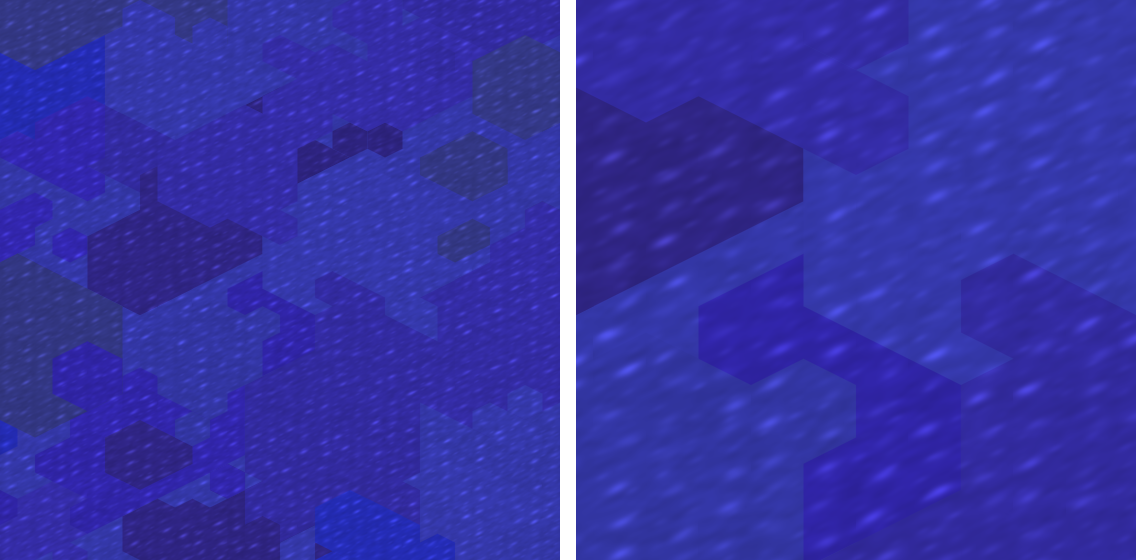
Left, the full canvas; right, a detail of the centre.
A WebGL 2 fragment shader for this pattern:

```glsl
#version 300 es
precision highp float;
// Blue camouflage of isometric hexagons under a grain of slanted glints.
// Each patch is a group of hexagons snapped to one lattice and painted in turn;
// sheared cells of short bright dashes and stretched noise make the surface.

uniform vec2 u_resolution;
out vec4 fragColor;

const float COLUMNS = 32.0;       // lattice columns across the canvas
const int PATCHES = 34;
const int PIECES = 6;             // hexagons per patch
const float ISO_SLOPE = 0.5;

const vec3 STEEL  = vec3(0.200, 0.212, 0.645);
const vec3 VIOLET = vec3(0.188, 0.142, 0.655);
const vec3 PURPLE = vec3(0.197, 0.166, 0.627);
const vec3 DARK   = vec3(0.178, 0.138, 0.500);
const vec3 SLATE  = vec3(0.198, 0.215, 0.515);
const vec3 AZURE  = vec3(0.140, 0.170, 0.705);
const vec3 GLINT  = vec3(0.110, 0.110, 0.270);

float hash(vec2 p) {
    return fract(sin(dot(p, vec2(127.1, 311.7))) * 43758.55);
}

vec2 hash2(vec2 p) {
    return vec2(hash(p), hash(p + 17.3));
}

float valueNoise(vec2 p) {
    vec2 cell = floor(p);
    vec2 f = fract(p);
    f = f * f * (3.0 - 2.0 * f);
    float low = mix(hash(cell), hash(cell + vec2(1, 0)), f.x);
    float high = mix(hash(cell + vec2(0, 1)), hash(cell + vec2(1, 1)), f.x);
    return mix(low, high, f.y);
}

// Signed bound of a hexagon with upright sides and a chosen slanted width.
float isoHexagon(vec2 p, float size, float width) {
    float rising = abs(p.y - ISO_SLOPE * p.x) - width;
    float falling = abs(p.y + ISO_SLOPE * p.x) - size;
    return max(abs(p.x) - size, max(rising, falling) * 0.894);
}

// Nearest centre of the staggered lattice of unit hexagons.
vec2 snapToLattice(vec2 p) {
    float row = floor(p.y / 1.5 + 0.5);
    float stagger = mod(row, 2.0);
    return vec2(2.0 * floor((p.x - stagger) * 0.5 + 0.5) + stagger, row * 1.5);
}

vec3 patchColor(float pick) {
    if (pick < 0.20) return STEEL;
    if (pick < 0.41) return VIOLET;
    if (pick < 0.65) return PURPLE;
    if (pick < 0.80) return DARK;
    if (pick < 0.93) return SLATE;
    return AZURE;
}

// Paints all patches in order; p is in lattice columns.
vec3 paintPatches(vec2 p, float blur) {
    vec3 color = STEEL;
    for (int i = 0; i < PATCHES; i++) {
        float id = float(i);
        vec2 home = fract(vec2(0.7549, 0.5698) * (id + 1.0)) * (COLUMNS + 4.0) - 2.0;
        float tone = 0.97 + 0.06 * hash(vec2(id, 5.1));
        vec3 paint = patchColor(fract(id * 0.618 + 0.2 * hash(vec2(id, 9.4)))) * tone;
        for (int j = 0; j < PIECES; j++) {
            vec2 seed = vec2(id, float(j) + 1.0);
            vec2 random = hash2(seed);
            bool core = j == 0;
            vec2 offset = core ? vec2(0) : (hash2(seed + 41.0) - 0.5) * 9.0;
            float size = core ? 2.0 + floor(random.x * 3.9) : 1.0 + floor(random.x * 2.0);
            float width = max(1.0, floor(size * (0.35 + random.y) + 0.5));
            vec2 local = p - snapToLattice(home + offset);
            local.x *= hash(seed + 73.0) < 0.6 ? -1.0 : 1.0;
            float d = isoHexagon(local, size, min(width, size));
            color = mix(color, paint, 1.0 - smoothstep(-blur, blur, d));
        }
    }
    return color;
}

// Short dashes, one per sheared cell, with uneven brightness.
float glints(vec2 p, vec2 density) {
    vec2 q = vec2(p.x, p.y - 0.42 * p.x) * density;
    vec2 cell = floor(q);
    vec2 jitter = (hash2(cell) - 0.5) * vec2(0.4, 0.45);
    vec2 d = (fract(q) - 0.5 - jitter) / vec2(0.22, 0.14);
    float strength = hash(cell + 29.0);
    return exp(-dot(d, d)) * (0.25 + 0.75 * strength * strength);
}

// Fine streaks running along the same slant, centred on zero.
float streaks(vec2 p) {
    vec2 q = vec2(p.x, p.y - 0.42 * p.x);
    return valueNoise(q * vec2(70.0, 190.0)) + 0.6 * valueNoise(q * vec2(150.0, 300.0)) - 0.8;
}

void main() {
    vec2 p = gl_FragCoord.xy / u_resolution.y;
    float blur = 0.7 * COLUMNS / u_resolution.y;
    vec3 color = paintPatches(p * COLUMNS, blur);
    color *= 1.0 + 0.10 * streaks(p);
    color += GLINT * glints(p, vec2(32.0, 46.0));
    color += GLINT * 0.35 * glints(p + 0.37, vec2(51.0, 72.0));
    fragColor = vec4(color, 1.0);
}
```
